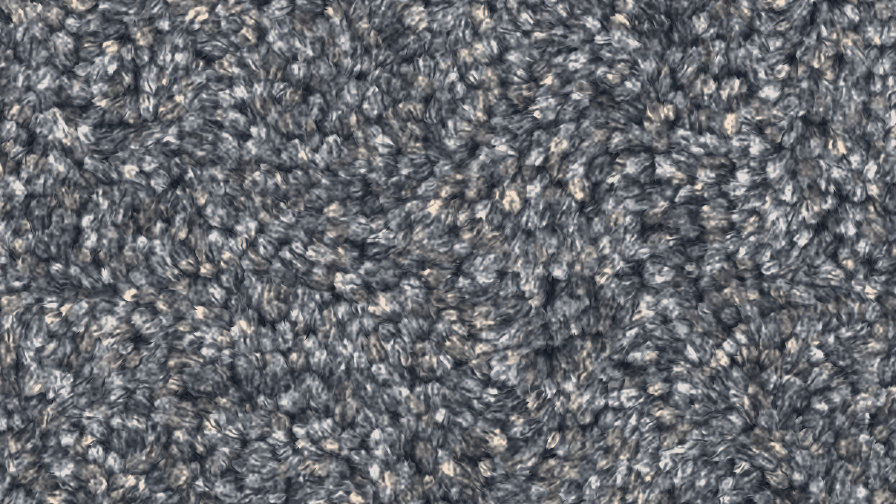
A Shadertoy shader for this texture:

```glsl
// Draws a dense cut-pile carpet of ragged slate, grey and beige tufts.

const float TUFTS_PER_HEIGHT = 33.0;
const float GRAIN_PER_HEIGHT = 175.0;
const vec3 SHADOW = vec3(0.075, 0.097, 0.135);
const vec3 YARN = vec3(0.765, 0.777, 0.797);
const vec3 WARM_SHIFT = vec3(0.060, 0.010, -0.045);

// Sine-free hashes
float hash(vec2 p) {
    vec3 a = fract(p.xyx * 0.1031);
    a += dot(a, a.yzx + 33.33);
    return fract((a.x + a.y) * a.z);
}

vec2 hash2(vec2 p) {
    return vec2(hash(p + 17.3), hash(p.yx + 71.9));
}

float valueNoise(vec2 p) {
    vec2 cell = floor(p);
    vec2 f = fract(p);
    f = f * f * (3.0 - 2.0 * f);
    float low = mix(hash(cell), hash(cell + vec2(1, 0)), f.x);
    float high = mix(hash(cell + vec2(0, 1)), hash(cell + vec2(1, 1)), f.x);
    return mix(low, high, f.y);
}

vec2 rotate(vec2 p, float angle) {
    float c = cos(angle), s = sin(angle);
    return vec2(c * p.x + s * p.y, c * p.y - s * p.x);
}

// Lean of the pile: broad swirls plus a private twist for each tuft
float pileAngle(vec2 cell) {
    float swirl = valueNoise(cell * 0.11 + 40.0);
    return 6.0 * swirl + 1.1 * (hash(cell + 5.7) - 0.5);
}

// One tuft: x = height, y = brightness, z = warmth
vec3 tuft(vec2 offset, vec2 cell) {
    vec2 traits = hash2(cell + 211.0);
    float radius = mix(0.66, 0.95, hash(cell + 93.0));
    vec2 q = rotate(offset, pileAngle(cell)) / radius;
    q.x *= 0.85;

    // Straight fibres fan out from the root towards the tip
    float spread = q.y / (1.0 + 0.35 * clamp(q.x, -1.0, 1.0));
    vec2 seed = 50.0 * hash2(cell + 131.0);
    float fibre = valueNoise(vec2(spread * 4.3, q.x * 1.25) + seed);

    // Long and short fibres fray the outline
    float dome = 1.0 - dot(q, q) * (0.35 + 1.3 * fibre);
    float height = dome + 0.50 * traits.x;
    float tone = mix(0.46, 0.90, traits.y * (0.55 + 0.45 * traits.y));
    float tip = 0.88 + 0.24 * clamp(q.x, -1.0, 1.0);
    float depth = 0.36 + 0.80 * smoothstep(-0.1, 0.85, dome);
    return vec3(height, tone * tip * depth * (0.36 + 1.32 * fibre),
                hash(cell + 307.0));
}

// Blends neighbouring tufts so that the tallest one shows: x = light, y = warmth
vec2 pile(vec2 p) {
    vec2 home = floor(p);
    vec2 total = vec2(0.0);
    float weightSum = 0.0;
    for (int j = -1; j <= 1; j++) {
        for (int i = -1; i <= 1; i++) {
            vec2 cell = home + vec2(i, j);
            vec3 t = tuft(p - cell - hash2(cell), cell);
            float weight = exp(9.0 * t.x);
            total += weight * t.yz;
            weightSum += weight;
        }
    }
    return total / weightSum;
}

vec3 yarnColor(float light, float warmth) {
    float warm = smoothstep(0.45, 0.95, warmth) + 0.5 * smoothstep(0.75, 1.1, light);
    return mix(SHADOW, YARN, light) + WARM_SHIFT * warm * light;
}

void mainImage(out vec4 fragColor, in vec2 fragCoord) {
    vec2 p = fragCoord / iResolution.y;

    // Slight warp breaks up round outlines
    vec2 warp = vec2(valueNoise(p * 90.0), valueNoise(p * 90.0 + 90.0)) - 0.5;
    vec2 surface = pile(p * TUFTS_PER_HEIGHT + 0.18 * warp + 100.0);

    // Fine grain and broad wear
    float grain = 0.66 + 0.68 * valueNoise(p * GRAIN_PER_HEIGHT);
    float wear = 0.95 + 0.10 * valueNoise(p * 4.0 + 20.0);
    float light = clamp(surface.x * grain * wear - 0.085, 0.0, 1.12);

    fragColor = vec4(yarnColor(light, surface.y), 1.0);
}
```
